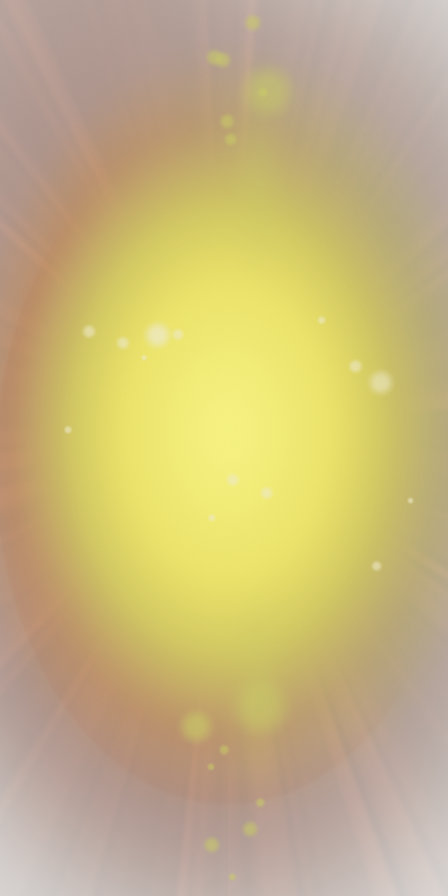
Give the GLSL for this background, as a Shadertoy shader.

```glsl
#define CENTER vec2(0.508, 0.518)
#define RADII vec2(0.495, 0.352)
#define CORE vec3(0.960, 0.942, 0.500)
#define GOLD vec3(0.915, 0.882, 0.410)
#define MOSS vec3(0.805, 0.765, 0.385)
#define EMBER vec3(0.735, 0.565, 0.420)
#define OLIVE vec3(0.720, 0.670, 0.480)
#define MAUVE vec3(0.690, 0.590, 0.555)
#define MIST vec3(0.835, 0.825, 0.820)
#define LIME vec3(0.790, 0.800, 0.400)
#define PEARL vec3(0.930, 0.910, 0.780)
#define MOTES 12

float hash(float n) {
    return fract(sin(n * 127.1 + 3.7) * 4375.85);
}

float noise(float x) {
    float cell = floor(x);
    return mix(hash(cell), hash(cell + 1.0), smoothstep(0.0, 1.0, x - cell));
}

// Soft disc; radius is a fraction of the canvas width
float glow(vec2 uv, vec2 place, float radius) {
    vec2 d = uv - place;
    d.y *= iResolution.y / iResolution.x;
    return 1.0 - smoothstep(0.25, 1.0, length(d) / radius);
}

// Oval light fading to a warm rim, then to pale corners
vec3 backdrop(vec2 q) {
    float r = length(q);
    float side = smoothstep(-0.5, 0.9, dot(q, vec2(0.85, 0.2)));
    vec3 rim = mix(EMBER, OLIVE, side);
    vec3 outer = mix(MAUVE, vec3(0.72, 0.65, 0.62), side);

    vec3 color = mix(CORE, GOLD, smoothstep(0.0, 0.58, r));
    color = mix(color, MOSS, smoothstep(0.42, 0.80, r));
    color = mix(color, rim, smoothstep(0.66, 1.02, r));
    color = mix(color, outer, smoothstep(0.92, 1.28, r));

    float upperLeft = smoothstep(0.4, -0.5, q.x) * smoothstep(-0.3, 0.7, q.y);
    float mist = smoothstep(1.15, 1.85, r) * (1.0 - 0.75 * upperLeft);
    return mix(color, MIST, mist);
}

// Fine streaks fanning out beyond the oval
float rays(vec2 q) {
    float angle = atan(q.x, q.y);
    float streak = noise(angle * 13.0 + 50.0) * noise(angle * 37.0 + 150.0);
    return (streak - 0.25) * smoothstep(0.75, 1.15, length(q));
}

void mainImage(out vec4 fragColor, in vec2 fragCoord) {
    vec2 uv = fragCoord / iResolution.xy;
    vec2 q = (uv - CENTER) / RADII;
    vec3 color = backdrop(q);
    color += rays(q) * vec3(0.055, 0.025, 0.015);

    // Faint lens edge low on the left
    float lens = length((uv - vec2(0.51, 0.48)) / vec2(0.52, 0.378));
    float lowerLeft = smoothstep(0.3, -0.5, q.x + q.y);
    color -= vec3(0.004, 0.018, 0.020) * lowerLeft
           * smoothstep(0.85, 0.99, lens) * (1.0 - smoothstep(0.99, 1.01, lens));

    // Vertical beam
    float beam = exp(-pow((uv.x - 0.575) / 0.05, 2.0));
    beam *= smoothstep(0.45, 0.75, abs(q.y)) * (1.0 - smoothstep(0.8, 1.25, abs(q.y)));
    color = mix(color, LIME, 0.25 * beam);

    // Large soft lights
    color = mix(color, LIME, 0.50 * glow(uv, vec2(0.598, 0.898), 0.075));
    color = mix(color, LIME, 0.50 * glow(uv, vec2(0.583, 0.211), 0.080));
    color = mix(color, LIME, 0.60 * glow(uv, vec2(0.438, 0.189), 0.048));
    color = mix(color, PEARL, 0.75 * glow(uv, vec2(0.352, 0.626), 0.038));
    color = mix(color, PEARL, 0.60 * glow(uv, vec2(0.850, 0.573), 0.036));

    // Small motes: lime along the beam, pearl across the oval
    for (int i = 0; i < MOTES; i++) {
        float n = float(i);
        float end = mod(n, 2.0);
        float size = mix(0.010, 0.025, hash(n + 20.0));
        vec2 column = vec2(mix(0.47, 0.59, hash(n + 40.0)),
                           mix(0.02, 0.17, hash(n + 60.0)) + 0.81 * end);
        vec2 drift = vec2(mix(0.12, 0.96, fract(n * 0.618 + 0.24)),
                          mix(0.36, 0.65, hash(n + 80.0)));
        color = mix(color, LIME, 0.55 * glow(uv, column, size));
        color = mix(color, PEARL, 0.60 * glow(uv, drift, size * 0.8));
    }

    // Fine grain hides banding
    float grain = hash(dot(floor(uv * 512.0), vec2(0.137, 0.731)));
    fragColor = vec4(color + (grain - 0.5) * 0.004, 1.0);
}
```
